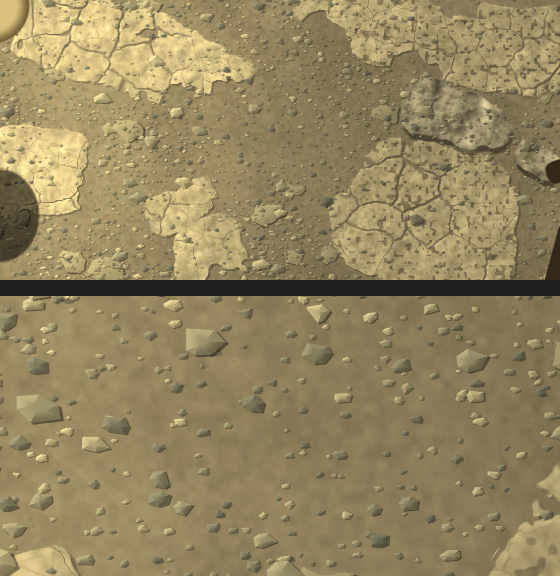
Top, the full canvas; bottom, a detail of the centre.
Reproduce this texture procedurally as a WebGL 2 fragment shader.

```glsl
#version 300 es
precision highp float;
uniform vec2 u_resolution;
out vec4 fragColor;
const vec2 TO_LIGHT = vec2(-0.75, 0.66);

float hash(vec2 p) { return fract(sin(dot(p, vec2(127.1, 311.7))) * 43758.5); }
vec2 hash2(vec2 p) { return vec2(hash(p), hash(p + 17.3)); }

float noise(vec2 p) {
  vec2 i = floor(p), f = fract(p);
  f = f * f * (3.0 - 2.0 * f);
  return mix(mix(hash(i), hash(i + vec2(1, 0)), f.x),
             mix(hash(i + vec2(0, 1)), hash(i + vec2(1, 1)), f.x), f.y);
}
float fbm(vec2 p) {
  float sum = 0.0, amp = 0.533;
  for (int i = 0; i < 4; i++) {
    sum += amp * noise(p);
    p = mat2(1.6, 1.2, -1.2, 1.6) * p + 5.7;
    amp *= 0.5;
  }
  return sum;
}
vec2 warp(vec2 p, float scale, float amount) {
  return p + amount * (vec2(fbm(p * scale), fbm(p * scale + 31.0)) - 0.5);
}
// Slope of the surface towards the light
float relief(vec2 p) { return fbm(p + TO_LIGHT * 0.35) - fbm(p - TO_LIGHT * 0.35); }

// Rounded tilted plate, positive inside
float plate(vec2 p, vec2 center, vec2 radius, float angle) {
  float c = cos(angle), s = sin(angle);
  vec2 q = abs(mat2(c, -s, s, c) * (p - center)) / radius;
  return (1.0 - pow(dot(q * q, q), 0.3333)) * min(radius.x, radius.y);
}
float bedrock(vec2 p) {
  float d = plate(p, vec2(0.44, 0.83), vec2(0.48, 0.14), -0.26);
  d = max(d, plate(p, vec2(0.13, 0.39), vec2(0.22, 0.17), 0.0));
  d = max(d, plate(p, vec2(0.74, 0.09), vec2(0.14, 0.11), 0.1));
  d = max(d, plate(p, vec2(0.65, 0.26), vec2(0.14, 0.08), 0.35));
  d = max(d, plate(p, vec2(1.52, 0.21), vec2(0.32, 0.28), -0.1));
  return max(d, plate(p, vec2(1.6, 0.88), vec2(0.54, 0.16), -0.2));
}
// Gap between the two nearest cell points
float cellGap(vec2 p) {
  float first = 9.0, second = 9.0;
  for (int k = 0; k < 9; k++) {
    vec2 id = floor(p) + vec2(k % 3 - 1, k / 3 - 1);
    float d = length(id + 0.1 + 0.8 * hash2(id) - p);
    second = min(second, max(first, d));
    first = min(first, d);
  }
  return second - first;
}
// Bedrock split by cracks and partly buried in sand
float slabHeight(vec2 p) {
  vec2 q = warp(warp(p, 5.0, 0.09), 24.0, 0.025);
  float d = bedrock(q) - 0.09 * smoothstep(0.56, 0.76, fbm(p * 6.0 + 3.0));
  return min(d, (cellGap(q * 7.0) - 0.11 * noise(p * 4.0) + 0.03) / 14.0);
}
float outcrop(vec2 p) {
  vec2 q = warp(p, 11.0, 0.07);
  return max(plate(q, vec2(1.63, 0.59), vec2(0.2, 0.095), -0.32),
             plate(q, vec2(1.92, 0.42), vec2(0.09, 0.06), -0.6));
}
// Irregular polygon: x is distance, y is how the nearest side meets the light
vec2 stoneShape(vec2 q, float radius, vec2 id) {
  vec2 best = vec2(-9.0, 0.0);
  for (int k = 0; k < 6; k++) {
    vec2 key = id + float(k) * 3.1;
    float a = (float(k) + 0.7 * hash(key)) * 1.0472 + hash(id);
    vec2 n = vec2(cos(a), sin(a));
    float side = dot(q, n) - radius * mix(0.6, 1.0, hash(key + 7.0));
    if (side > best.x) best = vec2(side, dot(n, TO_LIGHT));
  }
  return best;
}
vec3 scatterStones(vec3 ground, vec2 p, float scale, float density, vec3 dark, vec3 pale, float bump, float px) {
  vec2 g = p * scale;
  float aa = px * scale * 0.8, cover = 0.0, shadow = 0.0;
  vec3 stone = ground;
  for (int k = 0; k < 9; k++) {
    vec2 id = floor(g) + vec2(k % 3 - 1, k / 3 - 1);
    vec2 center = id + 0.15 + 0.7 * hash2(id + scale), at = center / scale;
    float chance = density * (0.35 + 1.3 * noise(at * 4.0 + 9.0)) * mix(1.0, 0.65, smoothstep(1.0, 1.6, at.x));
    chance *= mix(1.0, 0.3, smoothstep(-0.02, 0.03, bedrock(at)));
    if (hash(id + scale + 4.0) > chance) continue;
    float radius = mix(0.2, 0.46, pow(hash(id + 2.0), 1.5));
    vec2 q = (g - center) * vec2(0.85, 1.25);
    vec2 shape = stoneShape(q, radius, id);
    float shade = stoneShape(q + TO_LIGHT * radius * (0.11 + 0.28 * bump), radius, id).x;
    float mask = smoothstep(aa, -aa, shape.x);
    float light = 1.0 + bump * shape.y * smoothstep(-0.8 * radius, -0.1 * radius, shape.x);
    shadow = max(shadow, smoothstep(aa, -aa, shade));
    stone = mix(stone, mix(dark, pale, hash(id + 11.0)) * light, mask);
    cover = max(cover, mask);
  }
  return mix(ground * (1.0 - 0.42 * shadow), stone, cover);
}
void main() {
  vec2 p = gl_FragCoord.xy / u_resolution.y;
  float px = 1.0 / u_resolution.y, grain = fbm(p * 75.0) - 0.5;
  // Sand and loose flagstones
  vec3 grey = vec3(0.44, 0.43, 0.34), cream = vec3(0.76, 0.7, 0.5);
  vec3 color = vec3(0.585, 0.525, 0.38) * (0.88 + 0.25 * fbm(p * 5.0) + 0.22 * grain);
  color = scatterStones(color, warp(p, 18.0, 0.04), 7.0, 0.36, cream * 0.87, cream, 0.12, px);
  // Cracked slabs
  float lifted = smoothstep(-px, px, slabHeight(p + TO_LIGHT * 0.009));
  float hairline = 1.0 - smoothstep(0.0, 0.07, cellGap(warp(p, 14.0, 0.06) * 15.0));
  float pits = smoothstep(0.66, 0.82, noise(p * 80.0)) * smoothstep(0.9, 1.5, p.x);
  vec3 rock = vec3(0.785, 0.71, 0.505) * (0.85 + 0.3 * fbm(p * 9.0)) * (1.08 - 0.08 * lifted);
  rock *= 1.0 + 0.3 * relief(p * 28.0) + 0.25 * grain - 0.16 * hairline * noise(p * 9.0) - 0.3 * pits;
  color = mix(color * (1.0 - 0.25 * lifted), rock, smoothstep(-px, px, slabHeight(p)));
  // Raised rough outcrop
  color *= 1.0 - 0.4 * smoothstep(-0.004, 0.004, outcrop(p + vec2(-0.006, 0.022)));
  vec3 rough = vec3(0.66, 0.61, 0.46) * (1.0 + 1.1 * relief(p * 17.0) + 0.4 * grain);
  color = mix(color, rough, smoothstep(-px, px, outcrop(p)));
  // Gravel from fine to coarse
  for (float scale = 58.0; scale > 14.0; scale *= 0.52)
    color = scatterStones(color, p, scale, min(0.42, scale / 75.0), grey, cream, 0.3, px);
  // Warm light falling off to the right
  color *= mix(vec3(1.15, 1.14, 1.1), vec3(0.86), smoothstep(0.1, 1.5, p.x + 0.3 * (0.5 - p.y)));
  // Round shadow, pale dome and dark edge pieces
  float disc = length((p - vec2(0.0, 0.23)) / vec2(0.14, 0.165)) - 1.0;
  color *= mix(1.0, 0.43, smoothstep(0.04, -0.04, disc));
  float dome = length(p - vec2(-0.03, 0.98)) - 0.135;
  vec3 shell = mix(vec3(0.86, 0.76, 0.5), vec3(0.46, 0.38, 0.22), smoothstep(-0.05, 0.0, dome));
  color = mix(color, shell, smoothstep(px, -px, dome));
  float edge = min(p.x - 1.945 - 0.27 * p.y, 0.19 - p.y);
  edge = max(edge, plate(p, vec2(2.0, 0.39), vec2(0.05, 0.04), 0.3));
  fragColor = vec4(mix(color, vec3(0.2, 0.16, 0.1), smoothstep(-px, px, edge)), 1.0);
}
```
